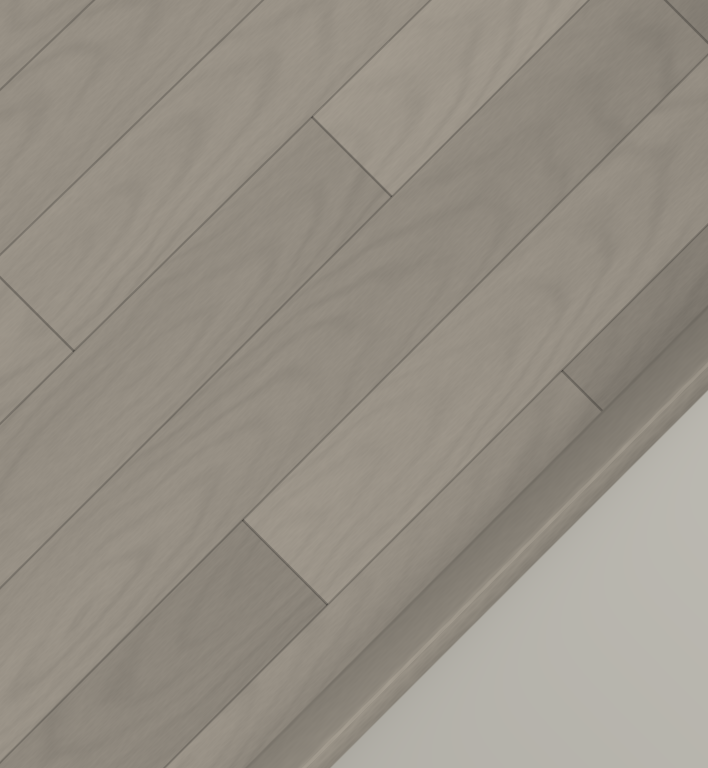
This texture is drawn by a WebGL 2 fragment shader. Its source:

```glsl
#version 300 es
precision highp float;
// Pale oak planks laid diagonally, ending at a skirting board and a plain wall.
// Planks are rows across the diagonal, split by one end joint each; the grain is
// nested stretched rings bent by layered sines, with cellular noise for fibres.
uniform vec2 u_resolution;
out vec4 outColor;

// Row borders across the diagonal, end joints along it, tones on each side
const float BORDER[7] = float[](0.117, 0.332, 0.552, 0.766, 0.993, 1.214, 1.319);
const float JOINT[7] = float[](-9.0, -9.0, -0.361, 0.254, 0.866, -0.361, 0.249);
const float TONE_LOW[7] = float[](0.59, 0.59, 0.605, 0.58, 0.578, 0.535, 0.582);
const float TONE_HIGH[7] = float[](0.59, 0.592, 0.603, 0.625, 0.565, 0.605, 0.548);

float hash(vec2 p) {
  p = fract(p * vec2(0.1031, 0.1137));
  p += dot(p, p.yx + 33.33);
  return fract((p.x + p.y) * p.x * 57.0);
}

// Distance to the nearest scattered point
float cellular(vec2 p) {
  vec2 cell = floor(p);
  float nearest = 2.0;
  for (int j = -1; j <= 1; j++)
    for (int i = -1; i <= 1; i++) {
      vec2 c = cell + vec2(i, j);
      vec2 point = c + vec2(hash(c), hash(c + 71.3));
      nearest = min(nearest, length(p - point));
    }
  return nearest;
}

// Layered sines that bend the grain
float sway(vec2 p) {
  float sum = 0.0, amp = 0.5;
  for (int i = 0; i < 4; i++) {
    sum += amp * sin(p.x + 1.7 * sin(p.y + float(i)));
    p = mat2(1.5, 0.9, -0.9, 1.5) * p + 2.3;
    amp *= 0.5;
  }
  return sum;
}

float line(float d, float width, float px) {
  return 1.0 - smoothstep(width, width + 1.4 * px, abs(d));
}

// Growth rings: x runs along the plank, y across it
float woodGrain(vec2 q, float seed) {
  vec2 center = vec2(hash(vec2(seed, 3.0)) * 1.4 - 0.9, hash(vec2(seed, 8.0)) * 0.14 - 0.07);
  vec2 d = q - center;
  d.y += 0.022 * sway(vec2(q.x * 5.0, q.y * 9.0) + seed);
  float rings = length(vec2(d.x * 0.17, d.y)) * 250.0;
  rings += 1.6 * sway(vec2(q.x * 9.0, q.y * 30.0) + seed * 2.0);
  float vein = pow(0.5 + 0.5 * sin(rings), 3.0);
  float patchy = 0.55 + 0.45 * sway(vec2(q.x * 4.0 + seed, q.y * 22.0));
  float broad = sway(vec2(q.x * 2.5, q.y * 38.0) + seed * 1.3);
  return 0.010 * broad - 0.030 * vein * patchy;
}

void main() {
  vec2 p = gl_FragCoord.xy / u_resolution.y;
  float px = 1.0 / u_resolution.y;

  // Diagonal frame, with slight convergence toward the upper left
  float along = p.x + p.y - 1.0;
  float across = p.x + 1.0 - p.y;
  float bend = 0.055 * clamp(1.0 - across * 1.28, 0.0, 1.0);
  float s = across - bend * p.x;

  // Row lookup and border lines
  int row = 0;
  float seam = 0.0;
  for (int i = 0; i < 6; i++) {
    if (s > BORDER[i]) row = i + 1;
    seam = max(seam, line((s - BORDER[i]) * 0.707, 0.0004, px));
  }
  float ahead = (along - JOINT[row]) * 0.707;
  float side = step(0.0, ahead);
  float joint = line(ahead, 0.0006, px);

  // Planks
  float tone = mix(TONE_LOW[row], TONE_HIGH[row], side);
  float seed = float(row) * 3.7 + side * 11.0 + 1.0;
  float middle = BORDER[row] - 0.11;
  tone += woodGrain(vec2(along, s - middle), seed);
  float fibre = cellular(vec2(along * 26.0, s * 190.0)) - 0.5;
  float fine = cellular(vec2(along * 70.0 + 9.0, s * 330.0)) - 0.5;
  tone += 0.018 * fibre + 0.012 * fine;
  tone -= 0.035 * along * smoothstep(0.5, 1.0, s);
  tone -= 0.045 * smoothstep(1.25, 1.319, s);
  vec3 color = tone * vec3(1.0, 0.953, 0.88);
  color *= 1.0 - 0.2 * seam - 0.25 * joint;

  // Skirting: shaded top, bright lip, darker lower edge
  float edge = 1.5 * px;
  float top = 0.495 + 0.035 * smoothstep(1.32, 1.385, s) + 0.016 * fibre;
  float lip = 0.575 + 0.035 * fibre - 0.055 * smoothstep(1.402, 1.43, s);
  float trim = mix(top, lip, smoothstep(1.383, 1.394, s));
  trim += 0.045 * line(s - 1.396, 0.002, px);
  trim -= 0.04 * line(s - 1.319, 0.002, 3.0 * px);
  trim -= 0.035 * along;
  color = mix(color, trim * vec3(1.0, 0.955, 0.88), smoothstep(-edge, edge, s - 1.319));

  // Wall with a soft light falloff
  vec3 wall = vec3(0.71, 0.70, 0.67) + 0.035 * along + 0.012;
  wall -= 0.03 * exp(-(s - 1.43) * 28.0);
  color = mix(color, wall, smoothstep(-edge, edge, s - 1.43));

  outColor = vec4(color, 1.0);
}
```
